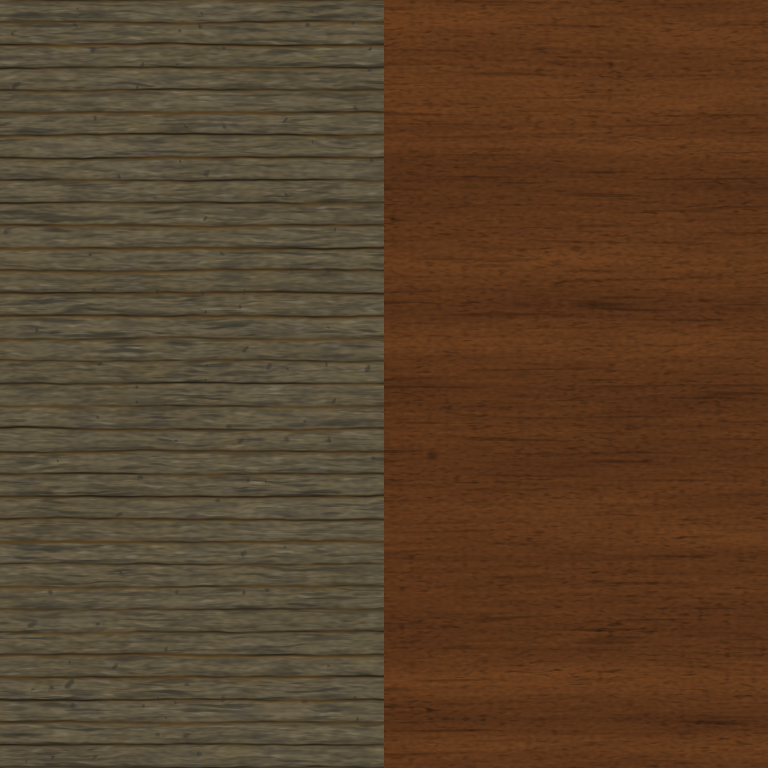
A WebGL 1 fragment shader for this texture:

```glsl
precision highp float;

uniform vec2 u_resolution;

vec2 hash2(vec2 p) {
  vec3 q = fract(p.xyx * vec3(0.1031, 0.103, 0.0973));
  q += dot(q, q.yzx + 33.33);
  return fract((q.xx + q.yz) * q.zy);
}

// Gradient noise, roughly -0.7 to 0.7
float noise(vec2 p) {
  vec2 i = floor(p);
  vec2 f = p - i;
  vec2 u = f * f * f * (f * (f * 6.0 - 15.0) + 10.0);
  vec2 e = vec2(1.0, 0.0);
  float a = dot(hash2(i) * 2.0 - 1.0, f);
  float b = dot(hash2(i + e.xy) * 2.0 - 1.0, f - e.xy);
  float c = dot(hash2(i + e.yx) * 2.0 - 1.0, f - e.yx);
  float d = dot(hash2(i + e.xx) * 2.0 - 1.0, f - e.xx);
  return mix(mix(a, b, u.x), mix(c, d, u.x), u.y);
}

float fbm(vec2 p) {
  float sum = 0.0;
  float amp = 0.6;
  for (int i = 0; i < 3; i++) {
    sum += amp * noise(p);
    p = p * vec2(2.3, 1.7) + 17.3;
    amp *= 0.75;
  }
  return sum;
}

float band(float y, float center, float width) {
  float d = (y - center) / width;
  return exp(-d * d);
}

// Small scattered dark flecks, at most one per cell
float flecks(vec2 p, float density) {
  vec2 rnd = hash2(floor(p) + 5.0);
  vec2 place = hash2(floor(p) + 91.0);
  float radius = 0.08 + 0.12 * rnd.y;
  float d = length((fract(p) - 0.25 - 0.5 * place) * vec2(1.0, 0.8));
  return step(rnd.x, density) * (1.0 - smoothstep(radius * 0.2, radius, d));
}

vec3 slattedWood(vec2 uv) {
  vec2 p = uv + vec2(0.0, 0.004 * noise(uv * vec2(14.0, 40.0)) + 0.0012 * noise(uv * vec2(50.0, 90.0)));
  float grain = fbm(p * vec2(14.0, 150.0));
  vec3 col = mix(vec3(0.32, 0.289, 0.225), vec3(0.392, 0.352, 0.265), smoothstep(-0.35, 0.25, grain));
  col += 0.05 * noise(p * vec2(90.0, 250.0) + 31.0);
  col += 0.035 * noise(uv * vec2(4.0, 20.0)) + vec3(0.02, 0.01, -0.01) * noise(uv * 22.0 + 8.0);

  // Thin weathered streaks, gathered in patches
  float patches = smoothstep(-0.25, 0.35, noise(uv * vec2(6.0, 26.0) + 9.0));
  for (int i = 0; i < 3; i++) {
    float k = float(i);
    float streak = noise(p * vec2(8.0 + 7.0 * k, 125.0 + 40.0 * k) + 71.0 + 19.0 * k);
    float mask = smoothstep(0.12, 0.42, streak) * (0.25 + 0.4 * patches);
    col = mix(col, vec3(0.205, 0.195, 0.165), mask);
  }
  col += 0.05 * smoothstep(0.15, 0.42, noise(p * vec2(32.0, 190.0) + 13.0));

  // Grooves: thin ochre lip beside a dark core that fades in and out
  float index = floor(uv.y * 34.0 + 0.5);
  float row = uv.y * 34.0 + 0.13 * noise(vec2(uv.x * 6.0, index * 3.7))
            + 0.06 * noise(vec2(uv.x * 30.0, index * 7.3));
  float d = row - index;
  vec2 lineRnd = hash2(vec2(index, 2.0));
  float wear = noise(vec2(uv.x * 6.0, index * 5.37)) + 0.5 * noise(vec2(uv.x * 28.0, index * 9.1));
  float core = clamp(0.3 + 0.5 * lineRnd.x + 1.1 * wear, 0.1, 1.0);
  float lip = clamp(0.35 + 0.45 * lineRnd.y - 0.6 * wear, 0.15, 0.9);
  col = mix(col, vec3(0.34, 0.245, 0.12), lip * band(d, -0.02, 0.075));
  col = mix(col, vec3(0.12, 0.10, 0.07), 0.85 * core * band(d, 0.03, 0.05));
  col *= 1.0 - 0.07 * band(d, 0.12, 0.12);

  float spots = flecks(uv * vec2(36.0, 41.0) + 0.25 * noise(uv * 90.0), 0.14);
  return mix(col, vec3(0.19, 0.185, 0.17), 0.55 * spots);
}

vec3 brownWood(vec2 uv) {
  float y = uv.y + 0.008 * noise(uv * vec2(3.0, 5.0));

  // Broad light and dark growth bands
  float light = 0.8 * band(y, 0.97, 0.045) + band(y, 0.876, 0.03) + 0.9 * band(y, 0.81, 0.012)
              + 0.8 * band(y, 0.66, 0.03) + band(y, 0.555, 0.018) + 0.5 * band(y, 0.31, 0.025)
              + band(y, 0.115, 0.022) + 0.8 * band(y, 0.03, 0.014);
  float dark = 0.6 * band(y, 0.766, 0.025) + 0.7 * band(y, 0.603, 0.014) + 0.3 * band(y, 0.49, 0.03)
             + 0.5 * band(y, 0.41, 0.022) + 0.6 * band(y, 0.277, 0.007)
             + 0.4 * band(y, 0.18, 0.03) + 0.5 * band(y, 0.06, 0.012);
  float fibre = fbm(vec2(uv.x * 6.0, y * 120.0) + 3.0);
  float drift = noise(uv * vec2(3.0, 22.0) + 40.0);
  float tone = 0.5 + 0.38 * light - 0.35 * dark + 0.65 * fibre + 0.35 * drift;
  vec3 col = mix(vec3(0.30, 0.172, 0.09), vec3(0.40, 0.237, 0.117), clamp(tone, -0.1, 1.1));

  // Fine pores in two sizes, rippling most in the light bands
  vec2 q = vec2(uv.x, y + 0.004 * noise(uv * vec2(38.0, 70.0)) * (0.3 + light));
  float gather = 0.6 + 0.8 * noise(uv * vec2(7.0, 35.0) + 66.0);
  float small = smoothstep(0.08, 0.4, noise(q * vec2(85.0, 270.0) + 11.0));
  float large = smoothstep(0.14, 0.45, noise(q * vec2(42.0, 230.0) + 29.0));
  col *= 1.0 - gather * (0.19 * small + 0.22 * large);
  col *= 1.0 + 0.15 * noise(q * vec2(120.0, 250.0) + 57.0);

  // Long thin dark veins
  float vein = smoothstep(0.14, 0.42, noise(vec2(uv.x * 7.0, y * 170.0) + 23.0));
  col *= 1.0 - (0.13 + 0.15 * clamp(dark, 0.0, 1.0)) * vein;

  // Small knot
  float knot = length((uv - vec2(0.563, 0.407)) * vec2(1.0, 1.3) + 0.003 * noise(uv * 130.0));
  return col * (1.0 - 0.25 * (1.0 - smoothstep(0.001, 0.012, knot)));
}

void main() {
  vec2 uv = gl_FragCoord.xy / u_resolution;
  float px = 0.5 / u_resolution.x;
  float side = smoothstep(0.5 - px, 0.5 + px, uv.x);
  gl_FragColor = vec4(mix(slattedWood(uv), brownWood(uv), side), 1.0);
}
```
